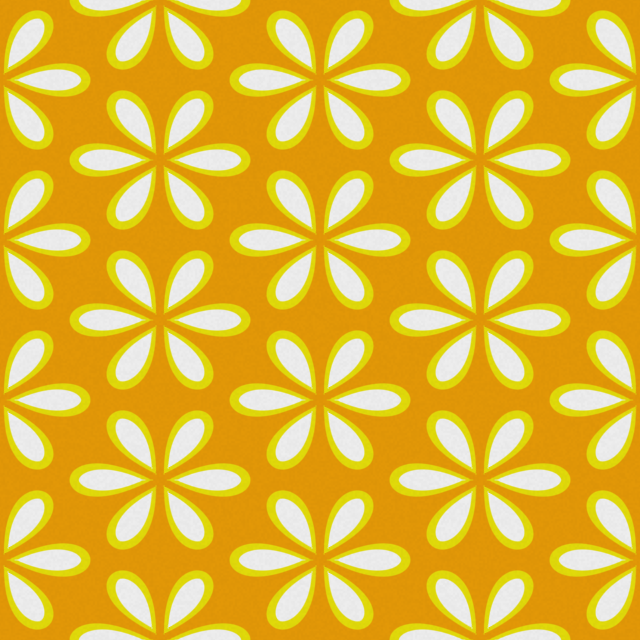
Give the GLSL for this pattern, as a WebGL 2 fragment shader.

```glsl
#version 300 es
precision highp float;
// Staggered six-petalled flowers, white edged with yellow, on grainy orange.
uniform vec2 u_resolution;
out vec4 fragColor;

const vec2 REPEATS = vec2(2.0, 4.0);
const float GRAIN_CELLS = 320.0;
const float GRAIN_STRENGTH = 0.03;
const vec3 ORANGE = vec3(0.878, 0.588, 0.028);
const vec3 YELLOW = vec3(0.872, 0.845, 0.040);
const vec3 WHITE = vec3(0.920, 0.920, 0.920);

float hash(vec2 p) {
    vec3 q = fract(vec3(p.xyx) * 0.1031);
    q += dot(q, q.yzx + 33.33);
    return fract((q.x + q.y) * q.z);
}

// Value noise that wraps after a whole number of cells.
float wrappedNoise(vec2 uv, float cells) {
    vec2 p = uv * cells;
    vec2 i = floor(p);
    vec2 f = smoothstep(0.0, 1.0, p - i);
    vec2 a = mod(i, cells);
    vec2 b = mod(i + 1.0, cells);
    return mix(mix(hash(a), hash(vec2(b.x, a.y)), f.x),
               mix(hash(vec2(a.x, b.y)), hash(b), f.x), f.y);
}

// Offset from the nearest flower centre, in a regular hexagonal lattice.
vec2 nearestFlower(vec2 cell) {
    vec2 stretch = vec2(1.0, inversesqrt(3.0));
    vec2 a = (fract(cell + vec2(0.0, 0.5)) - 0.5) * stretch;
    vec2 b = (fract(cell + vec2(0.5, 0.0)) - 0.5) * stretch;
    return dot(a, a) < dot(b, b) ? a : b;
}

// Mirror all six petals onto the one along +x.
vec2 foldPetals(vec2 p) {
    vec2 mirrorNormal = vec2(-0.5, 0.5 * sqrt(3.0));
    p = abs(p);
    return p - 2.0 * max(dot(p, mirrorNormal), 0.0) * mirrorNormal;
}

// Teardrop half width is fullness * t * (1 - t)^(taper / 2); negative inside.
float teardrop(vec2 p, float start, float len, float fullness, float taper) {
    float t = (p.x - start) / len;
    float rest = 1.0 - t;
    float profile = t * abs(t) * sign(rest) * pow(abs(rest), taper);
    return p.y * p.y - fullness * fullness * profile;
}

// Smooth coverage from an implicit function and its screen gradient.
float coverage(float f) {
    float slope = length(vec2(dFdx(f), dFdy(f)));
    return smoothstep(-0.9, 0.9, -f / max(slope, 1e-7));
}

void main() {
    vec2 uv = gl_FragCoord.xy / u_resolution;
    vec2 p = foldPetals(nearestFlower(uv * REPEATS));

    float rim = coverage(teardrop(p, 0.026, 0.2565, 0.156, 1.0));
    float heart = coverage(teardrop(p, 0.051, 0.2025, 0.107, 1.15));

    vec3 color = mix(ORANGE, YELLOW, rim);
    color = mix(color, WHITE, heart);

    // Fine paper grain
    color *= 1.0 + GRAIN_STRENGTH * (wrappedNoise(uv, GRAIN_CELLS) - 0.5);
    fragColor = vec4(color, 1.0);
}
```
